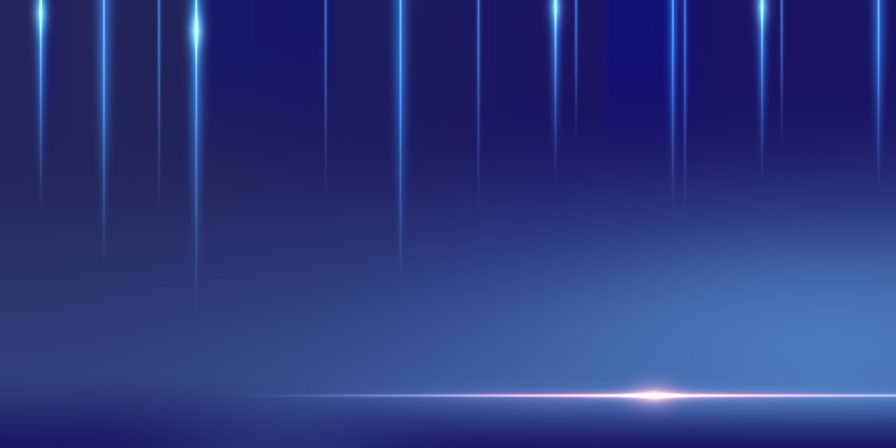
Write a Shadertoy shader that draws this background.

```glsl
// Deep blue backdrop with hanging light beams, a misty glow and a flaring horizon line.

const int BEAMS = 14;
// Beam centres, lengths, halo half-widths and flare strengths, from left to right.
const float CENTER[BEAMS] = float[](.091, .232, .355, .438, .727, .894, 1.068, 1.240, 1.286, 1.502, 1.529, 1.701, 1.745, 1.961);
const float REACH[BEAMS] = float[](.48, .60, .49, .71, .45, .64, .48, .41, .33, .48, .48, .41, .33, .43);
const float HALO[BEAMS] = float[](.013, .016, .004, .017, .003, .016, .005, .012, .004, .011, .006, .012, .004, .014);
const float FLARE[BEAMS] = float[](.8, 0., 0., 1., 0., 0., 0., .7, 0., 0., 0., .7, 0., 0.);

float bell(float d, float width) {
    return exp(-d * d / (width * width));
}

vec3 screen(vec3 base, vec3 light) {
    return base + clamp(light, 0., 1.) * (1. - base);
}

// Soft vertical panel that fades out downwards.
float panel(vec2 p, float left, float right) {
    return smoothstep(left - .02, left + .02, p.x)
         * (1. - smoothstep(right - .12, right + .02, p.x))
         * smoothstep(.58, .92, p.y);
}

vec3 backdrop(vec2 p) {
    vec3 color = mix(vec3(.135, .14, .355), vec3(.10, .075, .39), smoothstep(.1, 1.5, p.x));
    color = mix(color, vec3(.065, .065, .46), .6 * panel(p, .46, .80));
    color = mix(color, vec3(.05, .05, .52), .55 * panel(p, 1.35, 1.60));
    color = mix(color, vec3(.045, .05, .48), .6 * panel(p, .09, .15));

    // Mist rising from the horizon, brightest at the right.
    vec3 mist = mix(vec3(.20, .26, .50), vec3(.23, .33, .61), smoothstep(0., 1.3, p.x));
    color = mix(color, mist, 1. - smoothstep(.12, .76, p.y + .06 * (1. - p.x)));
    float glow = bell(p.x - 1.85, .62) * bell(p.y - .23, .23);
    color = mix(color, vec3(.30, .49, .76), .92 * glow);

    // Dark ground, with a sharper edge towards the right.
    float edge = mix(.18, .122, smoothstep(.3, 1.2, p.x));
    float ground = 1. - smoothstep(-.01, edge, p.y);
    ground *= 1. - .5 * bell(p.x - .62, .25);
    return mix(color, vec3(.10, .09, .40), ground);
}

vec3 beams(vec2 p, float pixel) {
    vec3 light = vec3(0);
    for (int i = 0; i < BEAMS; i++) {
        float d = abs(p.x - CENTER[i]);
        float fade = clamp(1. - (1. - p.y) / REACH[i], 0., 1.);
        float strength = smoothstep(.002, .016, HALO[i]);
        float width = HALO[i] * (.25 + .75 * sqrt(fade)) + .001;

        // Cyan halo and pale violet core.
        light += vec3(.08, .40, .72) * bell(d, width) * smoothstep(0., .85, fade) * (.35 + .4 * strength);
        float core = bell(d, max(.0026, .6 * pixel));
        light += vec3(.35, .46, .85) * core * fade * (.5 + .4 * strength);

        // Star-like flare near the top.
        float h = abs(p.y - mix(.985, .932, smoothstep(.7, 1., FLARE[i])));
        float star = exp(-d / .006 - h / .055) + .45 * bell(d, .018) * bell(h, .04);
        light += FLARE[i] * star * vec3(.45, .75, .95);
    }
    return light;
}

vec3 horizon(vec2 p, float pixel) {
    float dx = abs(p.x - 1.46);
    float dy = abs(p.y - .117);
    float span = smoothstep(.45, 1.25, p.x);
    float warm = bell(dx, .42);

    // Thin streak, coloured mist around it, and the hot centre.
    vec3 tint = mix(vec3(.30, .50, .90), vec3(.95, .50, .62), warm);
    vec3 light = tint * span * bell(dy, max(.0032, .7 * pixel));
    light += vec3(.75, .25, .36) * warm * exp(-dy / .009) * .65;
    light += vec3(.12, .32, .60) * span * exp(-dy / .025) * .3;
    light += vec3(1., .9, .78) * exp(-dx / .065 - dy / .007) * 1.5;
    light += vec3(.65, .28, .42) * bell(dx, .05) * bell(dy, .035) * .5;
    return light;
}

void mainImage(out vec4 fragColor, in vec2 fragCoord) {
    vec2 p = fragCoord / iResolution.xy * vec2(2, 1);
    float pixel = 1. / iResolution.y;
    vec3 color = screen(backdrop(p), beams(p, pixel));
    color = screen(color, horizon(p, pixel));
    fragColor = vec4(color, 1);
}
```
